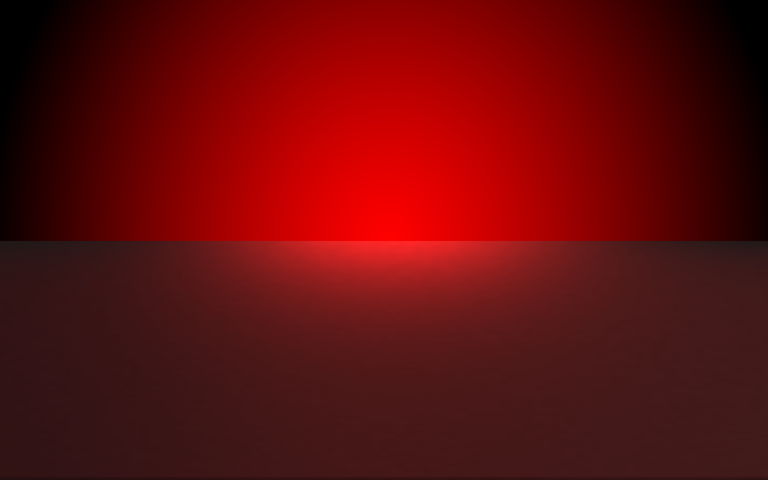
Write a WebGL 2 fragment shader that draws this background.

```glsl
#version 300 es
// A red glow on a dark wall, spilling over a dim matte floor.
precision highp float;
uniform vec2 u_resolution;
out vec4 outColor;

const float HORIZON = 0.498;
const vec3 GLOW_RED = vec3(1.0, 0.0, 0.0);
const vec3 FLOOR_LEFT = vec3(0.19, 0.075, 0.08);
const vec3 FLOOR_MID = vec3(0.25, 0.09, 0.09);
const vec3 FLOOR_RIGHT = vec3(0.25, 0.10, 0.10);
const vec3 FLOOR_SHADE = vec3(0.10, 0.095, 0.095);

float hash(vec2 p) {
  return fract(sin(dot(p, vec2(127.1, 311.7))) * 4375.85);
}

float valueNoise(vec2 p) {
  vec2 cell = floor(p);
  vec2 f = smoothstep(0.0, 1.0, fract(p));
  float low = mix(hash(cell), hash(cell + vec2(1, 0)), f.x);
  float high = mix(hash(cell + vec2(0, 1)), hash(cell + vec2(1, 1)), f.x);
  return mix(low, high, f.y);
}

float bell(float x, float width) {
  return exp(-x * x / (width * width));
}

// Elliptical falloff centred on the horizon
vec3 wallColor(vec2 uv, float horizon) {
  float r = length(vec2(2.0, 1.1) * (uv - vec2(0.505, horizon)));
  return GLOW_RED * clamp(1.0 - 0.95 * pow(r, 1.2), 0.0, 1.0);
}

vec3 floorColor(vec2 uv, float horizon) {
  float depth = max(horizon - uv.y, 0.0) / horizon;
  float dx = uv.x - 0.51;

  // Matte surface, darker where its far corners meet the wall
  vec3 color = mix(FLOOR_LEFT, FLOOR_MID, smoothstep(0.0, 0.5, uv.x));
  color = mix(color, FLOOR_RIGHT, smoothstep(0.5, 1.0, uv.x));
  float shade = exp(-depth / 0.09) * smoothstep(0.1, 0.5, abs(dx));
  color = mix(color, FLOOR_SHADE, shade);

  // Broad spill and bright reflection
  float spill = bell(dx, 0.36) * exp(-depth / 0.5);
  float core = bell(dx, 0.19 + 0.12 * depth) * exp(-pow(depth / 0.2, 1.2));
  color += spill * vec3(0.13, 0.01, 0.01);
  color += core * vec3(0.64, 0.055, 0.055);

  // Faint texture, stretched sideways
  float grain = valueNoise(uv * vec2(90.0, 130.0)) - 0.5;
  color *= 1.0 + 0.035 * grain;

  // Thin dark lip along the near edge
  return color * mix(0.75, 1.0, smoothstep(0.002, 0.009, uv.y));
}

void main() {
  vec2 uv = gl_FragCoord.xy / u_resolution;
  float blend = max(0.0015, 0.75 / u_resolution.y);
  float wall = smoothstep(HORIZON - blend, HORIZON + blend, uv.y);
  vec3 color = mix(floorColor(uv, HORIZON), wallColor(uv, HORIZON), wall);
  outColor = vec4(clamp(color, 0.0, 1.0), 1.0);
}
```
